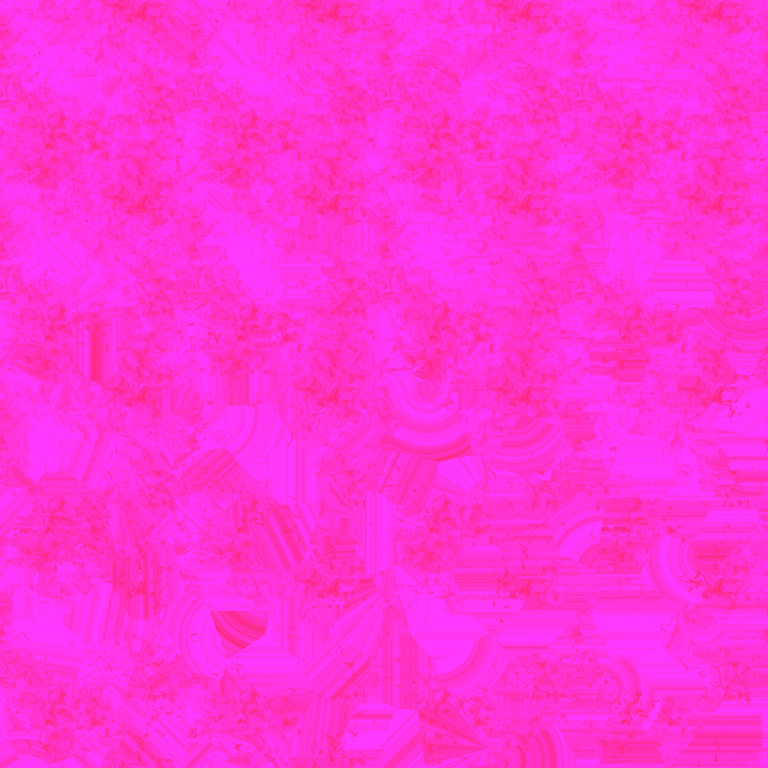
This texture is drawn by a WebGL 2 fragment shader. Its source:

```glsl
#version 300 es
precision highp float;
// Magenta clouds of fine grain, broken by cellular patches of straight, fanned and curved streaks.
uniform vec2 u_resolution;
out vec4 fragColor;

const float TAU = 6.2831853;
const float TILES = 4.0;

float hash(vec2 cell, float seed) {
  uvec2 q = uvec2(ivec2(cell)) * uvec2(1597u, 3813u);
  uint n = (q.x ^ (q.y << 7)) + uint(seed) * 7919u;
  n = (n ^ (n >> 15)) * 73244475u;
  n = (n ^ (n >> 13)) * 73244475u;
  return float((n ^ (n >> 16)) & 65535u) / 65535.0;
}

// Value noise centred on zero that repeats after a whole number of cells
float tiledNoise(vec2 p, float period, float seed) {
  vec2 cell = floor(p);
  vec2 f = p - cell;
  vec2 w = f * f * (3.0 - 2.0 * f);
  vec2 a = mod(cell, period);
  vec2 b = mod(cell + 1.0, period);
  float low = mix(hash(a, seed), hash(vec2(b.x, a.y), seed), w.x);
  float high = mix(hash(vec2(a.x, b.y), seed), hash(b, seed), w.x);
  return mix(low, high, w.y) - 0.5;
}

// Soft round spot, wrapped around the tile
float spot(vec2 t, vec2 centre, float radius) {
  vec2 d = fract(t - centre + 0.5) - 0.5;
  return exp(-dot(d, d) / (radius * radius));
}

// Redness of the cloud: broad spots plus rough layered grain
float cloud(vec2 uv) {
  vec2 t = uv * TILES;
  t += 0.012 * sin(TAU * (t.yx * vec2(5.0, 4.0) + 0.6 * sin(TAU * 3.0 * t)));
  float broad = spot(t, vec2(0.78, 0.92), 0.17) + spot(t, vec2(0.37, 0.32), 0.18)
              - spot(t, vec2(0.27, 0.69), 0.23);
  float grain = 0.0;
  float amplitude = 0.66;
  float frequency = 4.0;
  for (int i = 0; i < 6; i++) {
    grain += amplitude * tiledNoise(t * frequency, frequency, float(i));
    amplitude *= 1.06;
    frequency *= 2.0;
  }
  return 1.2 * broad + 0.05 + 2.4 * grain;
}

// Nearest scattered site: xy is its position, zw its cell
vec4 nearestSite(vec2 uv, float scale, float seed) {
  vec2 p = uv * scale;
  vec2 home = floor(p);
  vec4 best = vec4(0.0);
  float bestDistance = 1e5;
  for (int y = -1; y <= 1; y++) {
    for (int x = -1; x <= 1; x++) {
      vec2 cell = home + vec2(x, y);
      vec2 site = cell + vec2(hash(cell, seed), hash(cell, seed + 1.0));
      float d = distance(p, site);
      if (d < bestDistance) {
        bestDistance = d;
        best = vec4(site / scale, cell);
      }
    }
  }
  return best;
}

// Collapses a point onto a line, ring or ray so the cloud smears into streaks
vec2 streakPoint(vec2 uv, vec4 site, float scale, float seed) {
  float kind = hash(site.zw, seed + 2.0);
  float turn = hash(site.zw, seed + 3.0);
  float angle = floor(turn * 8.0) * TAU / 8.0;
  vec2 pivot = site.xy + 0.8 / scale * vec2(cos(TAU * turn), sin(TAU * turn));
  vec2 d = uv - pivot;
  if (site.x > 0.62 && kind < 0.8) angle = TAU / 4.0;
  else if (kind > 0.82) return pivot + vec2(length(d), 0.0);
  else if (kind > 0.58) return pivot + 1.1 / scale * d / max(length(d), 1e-4);
  else if (kind > 0.36) angle += hash(site.zw, seed + 4.0) - 0.5;
  vec2 axis = vec2(cos(angle), sin(angle));
  return site.xy + axis * dot(uv - site.xy, axis);
}

// Lays streaked cells over the grain; red grain frays their borders
float addStreaks(float base, float grain, vec2 uv, float scale, float coverage, float seed) {
  vec4 site = nearestSite(uv, scale, seed);
  float streak = cloud(streakPoint(uv, site, scale, seed));
  float margin = coverage - 0.8 * hash(site.zw, seed + 5.0) - 0.2 * grain;
  return mix(base, 0.9 * streak, smoothstep(-0.02, 0.02, margin));
}

float surface(vec2 uv) {
  float grain = cloud(uv);
  float fade = smoothstep(0.25, 0.9, uv.y);
  float value = addStreaks(grain, grain, uv, 30.0, mix(0.45, 0.02, fade), 20.0);
  return addStreaks(value, grain, uv, 14.0, mix(0.46, -0.06, fade), 40.0);
}

vec3 palette(float z) {
  z = clamp(z, -3.0, 2.8);
  float blue = min(0.862 - 0.105 * z - 0.011 * z * z, 1.0);
  return vec3(1.0, 0.103 + 0.122 * blue, blue);
}

void main() {
  // Four samples per pixel smooth the cell borders
  vec3 colour = vec3(0.0);
  for (int i = 0; i < 4; i++) {
    vec2 offset = (vec2(i & 1, i >> 1) - 0.5) * 0.5;
    colour += palette(surface((gl_FragCoord.xy + offset) / u_resolution));
  }
  fragColor = vec4(colour / 4.0, 1.0);
}
```
